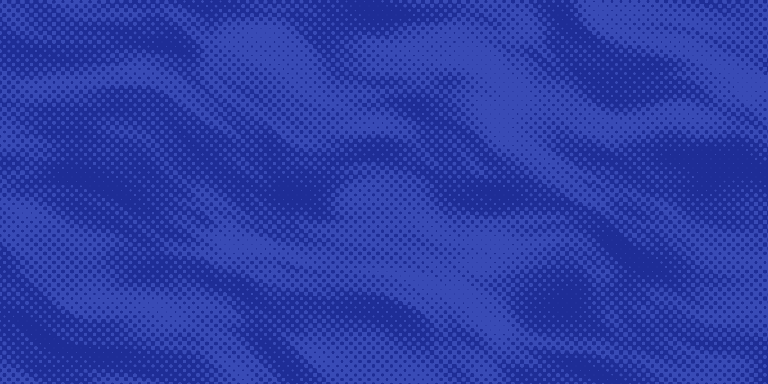
Write a WebGL 2 fragment shader that draws this background.

```glsl
#version 300 es
precision highp float;
// Two-tone blue halftone of wavy, slanted streaks on a staggered dot screen.

uniform vec2 u_resolution;
out vec4 fragColor;

const vec3 DARK_BLUE = vec3(0.118, 0.176, 0.588);
const vec3 LIGHT_BLUE = vec3(0.224, 0.294, 0.714);

const float DOT_ROWS = 42.667;                // screen periods per canvas height
const float STREAK_ANGLE = -0.36;             // radians, falling to the right
const vec2 STREAK_FREQ = vec2(2.1, 6.8);      // along and across the streaks
const vec2 WARP_FREQ = vec2(2.6, 3.2);
const vec2 WARP_AMOUNT = vec2(0.14, 0.12);
const int OCTAVES = 4;
const float OCTAVE_GAIN = 0.55;
const float CONTRAST = 1.9;
const float BIAS = 0.0;
const float TONE_LIMIT = 0.96;                // keeps pin dots in flat areas
const float EDGE_PIXELS = 0.6;                // width of the smoothed dot edge

const float TAU = 6.2831853;

// Unit gradient vector for a lattice point.
vec2 latticeGradient(ivec2 cell) {
    uint h = uint(cell.x) * 1597334677u ^ uint(cell.y) * 3812015801u;
    h = (h ^ (h >> 16)) * 2246822519u;
    h = (h ^ (h >> 13)) * 3266489917u;
    h ^= h >> 16;
    float angle = TAU * float(h & 65535u) / 65536.0;
    return vec2(cos(angle), sin(angle));
}

float gradientNoise(vec2 p) {
    vec2 base = floor(p);
    ivec2 cell = ivec2(base);
    vec2 f = p - base;
    vec2 u = f * f * f * (f * (f * 6.0 - 15.0) + 10.0);
    float a = dot(latticeGradient(cell), f);
    float b = dot(latticeGradient(cell + ivec2(1, 0)), f - vec2(1.0, 0.0));
    float c = dot(latticeGradient(cell + ivec2(0, 1)), f - vec2(0.0, 1.0));
    float d = dot(latticeGradient(cell + ivec2(1, 1)), f - vec2(1.0, 1.0));
    return mix(mix(a, b, u.x), mix(c, d, u.x), u.y);
}

float fractalNoise(vec2 p) {
    float sum = 0.0;
    float amplitude = 1.0;
    for (int i = 0; i < OCTAVES; i++) {
        sum += amplitude * gradientNoise(p);
        p = p * 1.9 + vec2(17.3, 9.1);
        amplitude *= OCTAVE_GAIN;
    }
    return sum;
}

// Streak brightness, from -1 (dark) to 1 (light).
float streakTone(vec2 p) {
    vec2 along = vec2(cos(STREAK_ANGLE), sin(STREAK_ANGLE));
    vec2 q = vec2(dot(p, along), dot(p, vec2(-along.y, along.x)));
    vec2 warp = vec2(gradientNoise(q * WARP_FREQ + 31.7),
                     gradientNoise(q * WARP_FREQ + 74.2));
    q += WARP_AMOUNT * warp;
    float tone = CONTRAST * fractalNoise(q * STREAK_FREQ + 5.4) + BIAS;
    return clamp(tone, -TONE_LIMIT, TONE_LIMIT);
}

void main() {
    vec2 p = gl_FragCoord.xy / u_resolution.y;

    // Dot screen: light peaks and dark pits on two interleaved lattices.
    vec2 phase = TAU * DOT_ROWS * p;
    vec2 c = cos(phase);
    vec2 s = sin(phase);
    float screen = c.x * c.y;

    // Screen slope per pixel sets the edge width; the floor softens pin dots.
    float maxSlope = TAU * DOT_ROWS / u_resolution.y;
    float slope = maxSlope * max(length(vec2(s.x * c.y, c.x * s.y)), 0.35);

    // Threshold the tone against the screen.
    float ink = clamp(0.5 + (streakTone(p) + screen) / (slope * EDGE_PIXELS), 0.0, 1.0);
    fragColor = vec4(mix(DARK_BLUE, LIGHT_BLUE, ink), 1.0);
}
```
